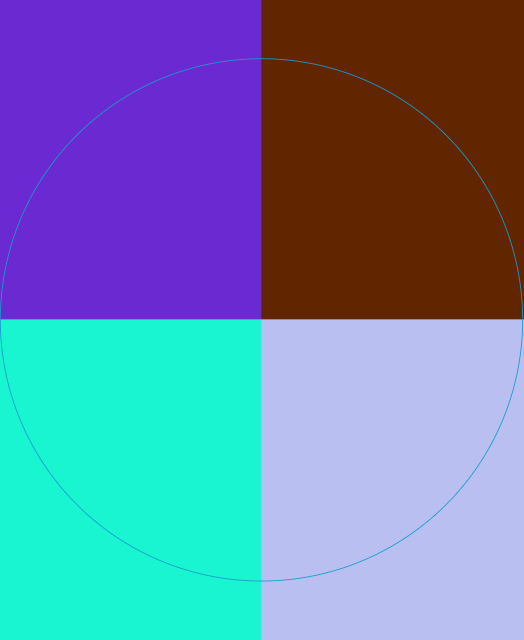
A Shadertoy shader for this background:

```glsl
// Fraction of a pixel covered by a shape at signed distance d
float coverage(float d, float pixel) {
    return clamp(0.5 - d / pixel, 0.0, 1.0);
}

void mainImage(out vec4 fragColor, in vec2 fragCoord) {
    vec2 uv = fragCoord / iResolution.xy;
    float pixel = 1.0 / iResolution.x;

    // Four flat quadrants
    vec3 violet = vec3(0.42, 0.16, 0.82);
    vec3 brown = vec3(0.38, 0.15, 0.0);
    vec3 aqua = vec3(0.10, 0.96, 0.82);
    vec3 lavender = vec3(0.73, 0.75, 0.95);
    float right = coverage(0.4986 - uv.x, pixel);
    float upper = coverage(0.501 - uv.y, 1.0 / iResolution.y);
    vec3 color = mix(mix(aqua, lavender, right), mix(violet, brown, right), upper);

    // Hairline circle spanning the canvas width
    vec2 p = (fragCoord - vec2(0.499, 0.5002) * iResolution.xy) / iResolution.x;
    float ring = abs(length(p) - 0.4984) - 0.0008;
    vec3 lineBlue = vec3(0.08, 0.61, 0.80);
    color = mix(color, lineBlue, coverage(ring, pixel));

    fragColor = vec4(color, 1.0);
}
```
